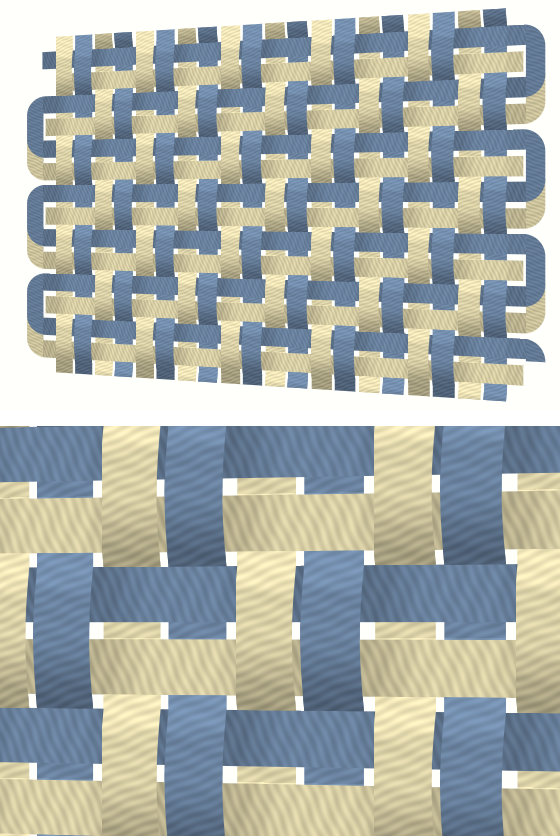
Top, the full canvas; bottom, a detail of the centre.
Write a Shadertoy shader that draws this pattern.

```glsl
const vec3 PAPER = vec3(1.0, 1.0, 0.99);
const vec3 BLUE  = vec3(0.44, 0.54, 0.66);
const vec3 CREAM = vec3(0.90, 0.86, 0.69);
const float PAIRS = 10.0;          // warp pairs across
const float ROWS = 7.0;            // weft pairs down
const float ROW_ORIGIN = 3.4;      // row number on the horizon line
const float HORIZON = 0.494;       // from the top, in canvas heights
const float ROW_SIZE = 0.1061;     // row height at the left border
const float ROW_GROWTH = 0.0169;   // perspective growth to the right
const float WARP_START = 0.1355;
const float WARP_RATE = 10.54;
const float WARP_SHRINK = 0.1532;
const float PAIR_ASPECT = 0.92;    // pair width in row heights
const float STRAP = 0.215;         // half width of a warp, in pairs
const float LEFT_END = 0.066;
const float RIGHT_END = 1.330;
const float BLUE_TAIL = 0.1034;    // loose ends of the first row
const float CREAM_TAIL = 0.175;
const float LOOP_WIDTH = 0.37;
const float LOOP_RADIUS = 0.42;
const float THREADS = 14.0;
const float THREAD_DEPTH = 0.055;
const float TAU = 6.2831853;

// Half-infinite bar with rounded corners at x = 0
float roundedEnd(float x, float y, float halfHeight) {
    vec2 e = vec2(x, abs(y) - halfHeight) + LOOP_RADIUS;
    return min(max(e.x, e.y), 0.0) + length(max(e, 0.0)) - LOOP_RADIUS;
}

float cover(float d, float pixel) {
    return clamp(0.5 - d / pixel, 0.0, 1.0);
}

// Twisted fibres as layered sines
float fibres(float along, float across) {
    float phase = TAU * THREADS * (along - 0.42 * across);
    float wobble = 0.6 * sin(along * 9.0 + across * 17.0);
    return THREAD_DEPTH * (sin(phase + wobble) + 0.4 * sin(phase * 0.47 + across * 31.0));
}

// Bright crown, dark foot, neutral beneath the weft
float warpShade(float m) {
    float crown = 0.10 * (1.0 - smoothstep(0.10, 0.22, m));
    float foot = 0.24 * smoothstep(0.45, 1.0, m) * (1.0 - smoothstep(1.2, 1.4, m));
    return 0.95 + crown - foot;
}

// Signed distances of the blue (x) and cream (y) weft with side loops
vec2 weftDistance(float x, float w, float size, bool left, out float q) {
    q = (left ? LEFT_END - x : x - RIGHT_END) / size;
    float shift = left ? 1.0 : 0.0;
    float y = mod(w - shift, 2.0);

    float hole = max(q + LOOP_WIDTH, abs(y - 0.695) - 0.305);
    float blue = max(roundedEnd(q, y - 0.695, 0.695), -hole);

    float bar = max(abs(y - 0.705) - 0.195, q + 0.42);
    float curl = max(roundedEnd(q, y - 1.2, 0.7), 0.96 - y);
    curl = max(curl, -max(q + LOOP_WIDTH, y - 1.51));
    float cream = min(bar, curl);

    // Trim to the cloth and its loose ends
    blue = max(blue, max(-w, w - ROWS + 0.57));
    cream = max(cream, max(-w, w - ROWS + 0.07));
    if (left && w < 1.0) {
        blue = max(blue, (BLUE_TAIL - x) / size);
        cream = max(cream, (CREAM_TAIL - x) / size);
    }
    return vec2(blue, cream);
}

void mainImage(out vec4 fragColor, in vec2 fragCoord) {
    vec2 p = fragCoord / iResolution.y;
    p.y = 1.0 - p.y;

    // Perspective cloth coordinates: u counts pairs, w counts rows
    float size = ROW_SIZE + ROW_GROWTH * p.x;
    float pixel = 1.0 / (iResolution.y * size);
    float d = p.x - WARP_START;
    float u = WARP_RATE * d / (1.0 + WARP_SHRINK * d);
    float w = (p.y - HORIZON) / size + ROW_ORIGIN;

    // Warp straps, rising over every second row
    float m = mod(w - mod(floor(u), 2.0) + 0.5, 2.0) - 0.5;
    float sway = 0.03 * sin(TAU * 0.5 * clamp(m, 0.0, 1.0));
    float f = fract(u) + sway - 0.01;
    float creamStrap = abs(f - 0.215) - STRAP;
    float blueStrap = abs(f - 0.705) - STRAP;
    float warp = min(creamStrap, blueStrap) * PAIR_ASPECT;
    warp = max(warp, max(-u, u - PAIRS) * PAIR_ASPECT);
    warp = max(warp, max(-0.33 - w, w - ROWS - 0.22));
    float over = max(warp, max(-0.1 - m, m - 1.0));
    vec3 warpColor = creamStrap < blueStrap ? CREAM : BLUE;
    warpColor *= warpShade(m) + fibres(w, -u * PAIR_ASPECT);

    // Weft bands, shaded where they emerge from a strap
    float q;
    vec2 weft = weftDistance(p.x, w, size, p.x < 0.7, q);
    float g = mod(clamp(u, 0.0, PAIRS - 0.01) - mod(floor(w), 2.0), 2.0);
    float weftShade = 0.80 + 0.14 * smoothstep(0.95, 1.4, g) - 0.06 * smoothstep(1.85, 2.0, g);
    float along = u * PAIR_ASPECT;
    float grain = q > -LOOP_WIDTH ? fibres(w, along) : fibres(along, w);
    weftShade = (q > -LOOP_WIDTH ? 0.88 : weftShade) + grain;

    // Layers from back to front
    vec3 color = mix(PAPER, warpColor, cover(warp, pixel));
    color = mix(color, CREAM * weftShade, cover(weft.y, pixel));
    color = mix(color, BLUE * weftShade, cover(weft.x, pixel));
    color = mix(color, warpColor, cover(over, pixel));
    fragColor = vec4(color, 1.0);
}
```
